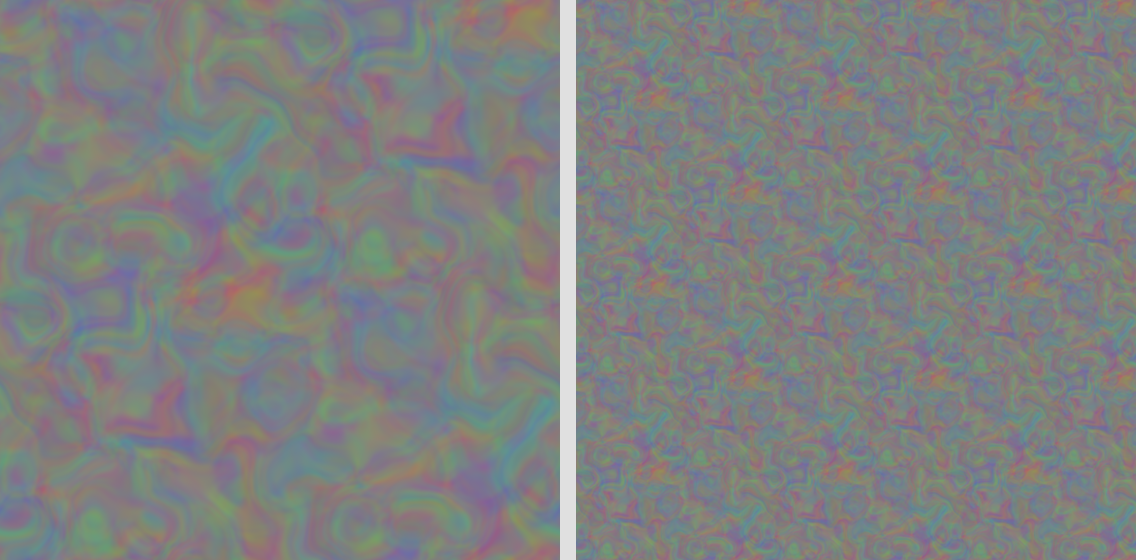
Left, the tile; right, the same tile 3 across and 3 down.
Reproduce this texture procedurally as a Shadertoy shader.

```glsl
// Soft, muted marbling: swirled veils of pastel hue over mid grey, tiling seamlessly.

const float TAU = 6.2831853;
const vec3 BASE_GREY = vec3(0.494, 0.497, 0.498);
const float CHROMA_GAIN = 0.205;
const float LUMA_REMOVAL = 0.8;
const int WARP_CELLS = 5;
const int COLOUR_CELLS = 6;

// Integer hash of a lattice cell and a seed, from 0 to 1
float hash(ivec2 cell, int seed) {
    uvec3 n = uvec3(ivec3(cell, seed));
    uint h = n.x * 1597334677u ^ n.y * 3812015801u ^ n.z * 2798796415u;
    h = (h ^ (h >> 16)) * 2246822519u;
    h = (h ^ (h >> 13)) * 3266489917u;
    return float((h ^ (h >> 16)) >> 8) / 16777216.0;
}

// Slope contribution of one lattice corner; whole-number wrap, kept positive
float corner(ivec2 cell, vec2 toPoint, int period, int seed) {
    ivec2 wrapped = (cell + 16 * period) % period;
    float angle = TAU * hash(wrapped, seed);
    return dot(vec2(cos(angle), sin(angle)), toPoint);
}

// Gradient noise that repeats after a whole number of cells
float gradientNoise(vec2 p, int period, int seed) {
    p *= float(period);
    vec2 base = floor(p);
    vec2 f = p - base;
    ivec2 cell = ivec2(base);
    vec2 s = f * f * f * (f * (f * 6.0 - 15.0) + 10.0);
    ivec2 e = ivec2(1, 0);
    float low = mix(corner(cell, f, period, seed),
                    corner(cell + e.xy, f - vec2(e.xy), period, seed), s.x);
    float high = mix(corner(cell + e.yx, f - vec2(e.yx), period, seed),
                     corner(cell + e.xx, f - vec2(e.xx), period, seed), s.x);
    return mix(low, high, s.y);
}

// Octaves of gradient noise, all wrapping on the unit square
float fbm(vec2 p, int period, int octaves, float gain, int seed) {
    float sum = 0.0;
    float weight = 1.0;
    for (int i = 0; i < octaves; i++) {
        sum += weight * gradientNoise(p, period, seed + i);
        period *= 2;
        weight *= gain;
    }
    return sum;
}

// Folds the plane, which bends the noise into rings and streaks
vec2 swirl(vec2 p, float strength, int seed) {
    vec2 offset = vec2(fbm(p, WARP_CELLS, 2, 0.25, seed),
                       fbm(p, WARP_CELLS, 2, 0.25, seed + 10));
    return p + strength * offset;
}

// One veil of colour with independent noise in each channel
vec3 veil(vec2 p, float strength, int seed) {
    vec2 q = swirl(p, strength, seed);
    return vec3(fbm(q, COLOUR_CELLS, 3, 0.6, seed + 20),
                fbm(q, COLOUR_CELLS, 3, 0.6, seed + 30),
                fbm(q, COLOUR_CELLS, 3, 0.6, seed + 40));
}

void mainImage(out vec4 fragColor, in vec2 fragCoord) {
    vec2 uv = fragCoord / iResolution.xy;

    // Diagonal lattice: the pattern also repeats after half a tile both ways
    vec2 p = vec2(uv.x + uv.y, uv.x - uv.y);

    // Two overlapping veils, kept nearly even in brightness
    vec3 tint = 0.75 * veil(p, 0.36, 3) + 0.45 * veil(p, 0.30, 203);
    tint -= LUMA_REMOVAL * dot(tint, vec3(1.0 / 3.0));

    fragColor = vec4(BASE_GREY + CHROMA_GAIN * tint, 1.0);
}
```
